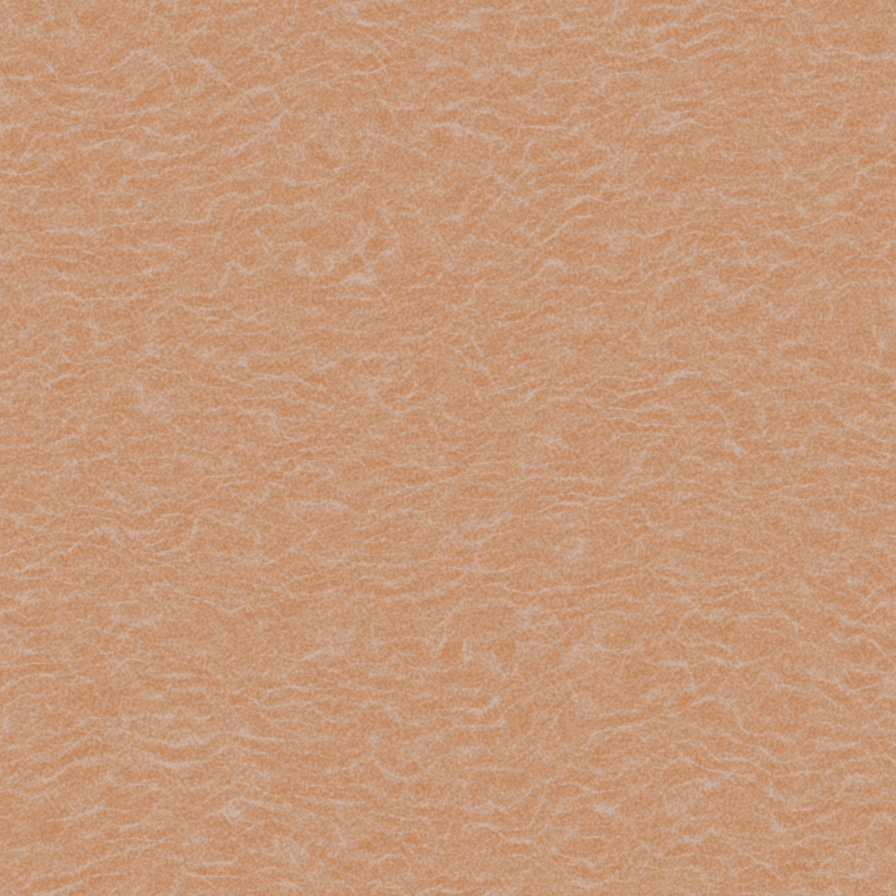
Reproduce this texture procedurally as a three.js fragment shader.

```glsl
varying vec2 vUv;

vec2 gradientAt(vec2 cell) {
  vec3 q = fract(vec3(cell.xyx) * vec3(0.1031, 0.1030, 0.0973));
  q += dot(q, q.yzx + 33.33);
  float angle = 6.2832 * fract((q.x + q.y) * q.z);
  return vec2(cos(angle), sin(angle));
}

float gradientNoise(vec2 p) {
  vec2 cell = floor(p);
  vec2 f = fract(p);
  vec2 w = f * f * f * (f * (f * 6.0 - 15.0) + 10.0);
  float a = dot(gradientAt(cell), f);
  float b = dot(gradientAt(cell + vec2(1.0, 0.0)), f - vec2(1.0, 0.0));
  float c = dot(gradientAt(cell + vec2(0.0, 1.0)), f - vec2(0.0, 1.0));
  float d = dot(gradientAt(cell + 1.0), f - 1.0);
  return mix(mix(a, b, w.x), mix(c, d, w.x), w.y);
}

vec2 turn(vec2 p, float angle) {
  float c = cos(angle);
  float s = sin(angle);
  return mat2(c, -s, s, c) * p;
}

// Stretches noise along a direction given in radians
float streaks(vec2 p, float angle, vec2 scale) {
  return gradientNoise(turn(p, angle) * scale + angle * 71.0 + 140.0);
}

// Family of wavering pale creases that fade in and out, centred on zero
float creases(vec2 p, float angle, float count) {
  vec2 q = turn(p, angle);
  float phase = q.y * count + 1.9 * gradientNoise(q * vec2(9.0, 13.0) + angle * 53.0 + 70.0);
  phase += 0.8 * gradientNoise(q * vec2(26.0, 37.0) + angle * 31.0 + 90.0);
  float strength = 0.9 + 1.5 * gradientNoise(q * vec2(13.0, 29.0) + angle * 17.0 + 50.0);
  return max(strength, 0.0) * (exp(-3.2 * abs(sin(3.1416 * phase))) - 0.22);
}

void main() {
  // Broad bends in the hide, then small wobbles
  vec2 p = vUv;
  p.y += 0.08 * gradientNoise(vUv * 2.3 + 5.0) - 0.08 * vUv.x * vUv.y;
  p.y += 0.0015 * gradientNoise(vUv * 70.0 + 17.0);

  // Long narrow folds, stronger in some patches
  float patches = gradientNoise(vUv * 3.5 + 31.0);
  float folds = streaks(p, 0.05, vec2(18.0, 82.0)) + 0.6 * streaks(p, 0.17, vec2(34.0, 124.0));

  // Net of creases crossing at shallow angles
  float net = (0.46 + 0.3 * patches) * creases(p, 0.05, 44.0);
  net += (0.38 - 0.2 * patches) * creases(p, 0.37, 41.0);
  net += (0.38 - 0.2 * patches) * creases(p, -0.40, 39.0);
  net += 0.16 * creases(p, 0.95, 31.0);

  // Fine pores and mottling, turned off the pixel axes
  float grain = 0.76 * streaks(vUv, 0.6, vec2(262.0));
  grain += 0.34 * streaks(vUv, 0.25, vec2(140.0, 196.0));

  float tone = 0.46 + (0.24 + 0.2 * patches) * folds + net + grain;

  vec3 warmTan = vec3(0.768, 0.540, 0.375);
  vec3 paleTan = vec3(0.792, 0.670, 0.595);
  gl_FragColor = vec4(mix(warmTan, paleTan, clamp(tone, -0.1, 1.15)), 1.0);
}
```
